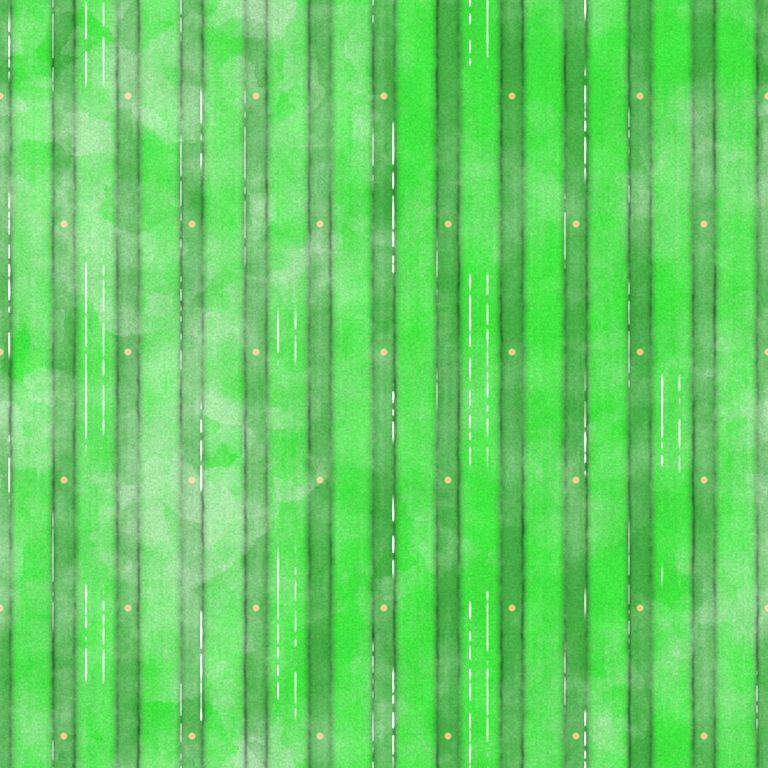
A WebGL 2 fragment shader for this pattern:

```glsl
#version 300 es
precision highp float;

#define COLUMNS 12.0
#define ROWS 6.0
#define VALLEY_HALF 0.165
#define SCREW_RADIUS 0.0044
#define DASH_HALF_WIDTH 0.0013
#define WEAR_LEVEL 0.25
#define GRAIN 0.10
#define VALLEY_GREEN vec3(0.26, 0.68, 0.26)
#define RIDGE_GREEN vec3(0.24, 0.90, 0.24)
#define WORN_PALE vec3(0.76, 0.92, 0.75)
#define SCREW_BRASS vec3(0.92, 0.80, 0.47)
#define TAU 6.28318

uniform vec2 u_resolution;
out vec4 fragColor;

// Integer hash, two values in 0..1
vec2 hash2(vec2 cell) {
    uvec2 v = uvec2(ivec2(cell)) * 1664525u + 1013904223u;
    for (int i = 0; i < 2; i++) {
        v.x += v.y * 1664525u;
        v.y += v.x * 1664525u;
        v ^= v >> 16u;
    }
    return vec2(v & 65535u) / 65535.0;
}

float cornerSlope(vec2 cell, vec2 offset, vec2 period) {
    float angle = TAU * hash2(mod(cell, period)).x;
    return dot(vec2(cos(angle), sin(angle)), offset);
}

// Gradient noise that wraps after a whole number of cells
float gradientNoise(vec2 p, vec2 period) {
    vec2 i = floor(p), f = p - i, e = vec2(1.0, 0.0);
    vec2 u = f * f * f * (f * (f * 6.0 - 15.0) + 10.0);
    float low = mix(cornerSlope(i, f, period), cornerSlope(i + e.xy, f - e.xy, period), u.x);
    float high = mix(cornerSlope(i + e.yx, f - e.yx, period), cornerSlope(i + e.xx, f - e.xx, period), u.x);
    return mix(low, high, u.y);
}

float gridNoise(vec2 uv, vec2 cells) { return gradientNoise(uv * cells, cells); }

float fbm(vec2 uv, float cells) {
    float sum = 0.0, amplitude = 0.55;
    for (int i = 0; i < 6; i++, cells *= 2.0, amplitude *= 0.64)
        sum += amplitude * gradientNoise(uv * cells + 0.37 * float(i), vec2(cells));
    return sum;
}

// Angular flakes: smoothed cell values, 0..1
float flakes(vec2 uv, float cells) {
    vec2 p = uv * cells, base = floor(p);
    float sum = 0.0, total = 0.0;
    for (int j = -1; j <= 1; j++)
        for (int i = -1; i <= 1; i++) {
            vec2 cell = base + vec2(i, j), id = mod(cell, cells);
            float weight = exp(-45.0 * distance(p, cell + hash2(id)));
            sum += weight * hash2(id + 71.0).y;
            total += weight;
        }
    return sum / max(total, 1e-20);
}

// Broken white paint lines, five in each group of three ribs
float dashes(vec2 uv, float pixel) {
    const float offsets[5] = float[5](0.145, 0.828, 1.345, 1.617, 2.828);
    const float strengths[5] = float[5](1.0, 0.65, 1.0, 0.9, 0.7);
    float group = floor(uv.x * COLUMNS / 3.0), sum = 0.0;
    for (int i = 0; i < 5; i++) {
        float center = (group * 3.0 + offsets[i]) / COLUMNS;
        float seed = group * 5.0 + floor(offsets[i] * 1.5) + 0.5;
        float run = gradientNoise(vec2(uv.y * 7.0, seed), vec2(7.0, 64.0));
        float gap = gradientNoise(vec2(uv.y * 85.0, seed + float(i) * 23.0), vec2(85.0, 256.0));
        float halfWidth = DASH_HALF_WIDTH * strengths[i] * (1.0 + 0.5 * gap);
        float line = 1.0 - smoothstep(halfWidth - 0.6 * pixel, halfWidth + 0.6 * pixel, abs(uv.x - center));
        sum += line * strengths[i] * smoothstep(0.05, 0.15, run) * smoothstep(-0.26, -0.04, gap);
    }
    return min(sum, 1.0);
}

void main() {
    vec2 uv = gl_FragCoord.xy / u_resolution;
    float pixel = 1.0 / min(u_resolution.x, u_resolution.y);

    // Ribbed sheet, rounded at the ridges, with faint broken creases
    float rib = abs(fract(uv.x * COLUMNS + 0.5) - 0.5) + 0.02 * gridNoise(uv, vec2(24.0, 60.0));
    float ridge = smoothstep(VALLEY_HALF - 0.035, VALLEY_HALF + 0.125, rib);
    float fold = abs(rib - VALLEY_HALF);
    float breakup = 0.14 + 0.3 * gridNoise(uv, vec2(24.0, 9.0)) + 0.2 * gridNoise(uv, vec2(24.0, 90.0));
    float crease = max(breakup, 0.0) * exp(-pow(fold / 0.024, 2.0)) + 0.09 * exp(-pow(fold / 0.07, 2.0));
    vec3 color = mix(VALLEY_GREEN, RIDGE_GREEN, ridge);

    // Wear: clouds, flakes, vertical streaks and hairline scratches
    float side = cos(TAU * (uv.x - 0.2));
    vec2 warped = uv + 0.02 * vec2(fbm(uv, 16.0), fbm(uv.yx, 17.0));
    float flake = smoothstep(0.3, 0.9, flakes(warped, 13.0)) + 0.7 * smoothstep(0.4, 0.9, flakes(warped, 27.0));
    float flakeArea = smoothstep(-0.12, 0.3, fbm(uv.yx, 5.0) + 0.13 * side);
    float scratch = 1.0 - smoothstep(0.0, 0.02, abs(gridNoise(uv + 0.1 * uv.yx, vec2(10.0))));
    scratch *= smoothstep(0.05, 0.3, gridNoise(uv.yx, vec2(19.0)));
    float wear = WEAR_LEVEL + 0.12 * side + 0.05 * cos(TAU * (uv.y - 0.6)) + 0.8 * fbm(uv, 6.0);
    wear += 0.36 * flakeArea * (flake - 0.35) + 0.12 * gridNoise(uv, vec2(150.0, 5.0)) + 0.12 * scratch;
    color = mix(color, WORN_PALE, clamp(wear, 0.03, 0.8));

    // Grain, creases and paint lines
    float grain = gridNoise(uv, vec2(330.0)) + 0.5 * gridNoise(uv, vec2(170.0));
    color *= (1.0 + GRAIN * grain + 0.1 * fbm(uv.yx, 9.0)) * (1.0 - crease);
    color = mix(color, vec3(0.96, 1.0, 0.96), dashes(uv, pixel));

    // Screws in alternate valleys
    vec2 site = round(vec2(uv.x * COLUMNS, uv.y * ROWS - 0.25));
    float d = distance(uv, vec2(site.x / COLUMNS, (site.y + 0.25) / ROWS));
    float screw = mod(site.x + site.y, 2.0) * (1.0 - smoothstep(SCREW_RADIUS - pixel, SCREW_RADIUS + pixel, d));
    vec3 brass = mix(SCREW_BRASS, vec3(0.97, 0.93, 0.78), clamp(wear, 0.0, 0.8));
    fragColor = vec4(mix(color, brass, screw), 1.0);
}
```
